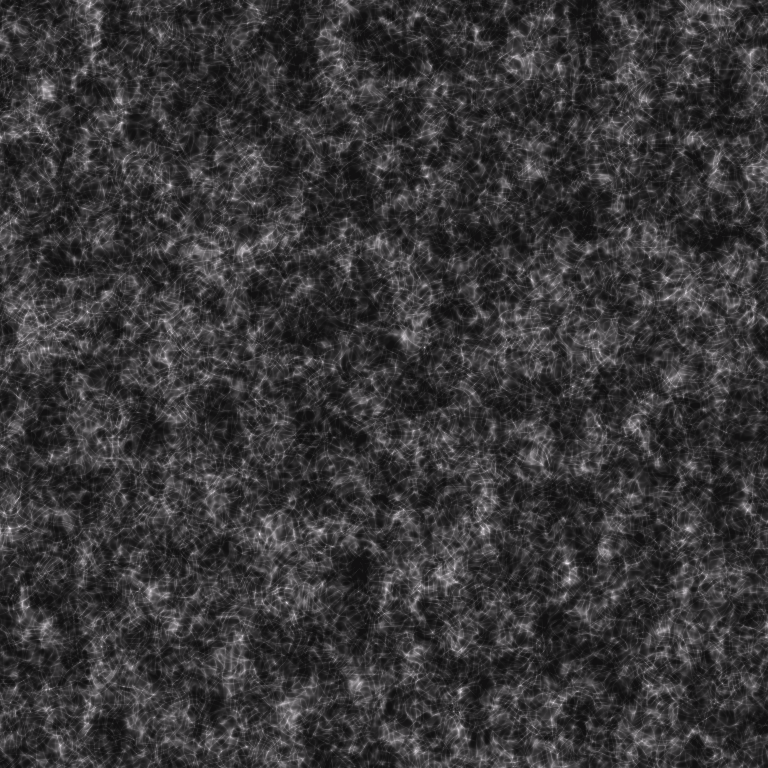
Give the GLSL for this texture, as a WebGL 1 fragment shader.

```glsl
precision highp float;
// Dark grey felted wool: a crumpled relief of soft ridges covered in fine tangled fibres.

uniform vec2 u_resolution;

float hash(vec2 p) {
  return fract(sin(dot(p, vec2(127.1, 311.7))) * 43758.5453);
}

float noise(vec2 p) {
  vec2 cell = floor(p);
  vec2 f = fract(p);
  f = f * f * (3.0 - 2.0 * f);
  float low = mix(hash(cell), hash(cell + vec2(1.0, 0.0)), f.x);
  float high = mix(hash(cell + vec2(0.0, 1.0)), hash(cell + 1.0), f.x);
  return mix(low, high, f.y);
}

// Signed pair of noises, used to bend coordinates
vec2 bend(vec2 p) {
  return vec2(noise(p), noise(p + 47.3)) - 0.5;
}

// Bright line where the noise crosses its middle value
float ridge(vec2 p) {
  return 1.0 - abs(2.0 * noise(p) - 1.0);
}

// Ridges and pits of the felted surface, centred on zero
float woolRelief(vec2 p) {
  vec2 q = p + 0.03 * bend(p * 15.0) + 0.012 * bend(p * 48.0);
  float crest = pow(ridge(q * vec2(21.0, 14.0)), 3.0) - 0.4;
  float lumps = noise(q * vec2(34.0, 23.0) + 9.0) - 0.5;
  float tufts = noise(q * 68.0 + 31.0) - 0.5;
  float patches = noise(p * 4.0 + 5.0) - 0.5;
  return 1.35 * crest + 2.0 * lumps + 1.1 * tufts + 0.2 * patches;
}

// Layers of short curved hairs, each laid in its own direction
float woolFibres(vec2 p) {
  float sum = 0.0;
  for (int i = 0; i < 7; i++) {
    float layer = float(i);
    float angle = layer * 0.449 + 0.2;
    float c = cos(angle);
    float s = sin(angle);
    vec2 q = p + 0.014 * bend(p * 46.0 + layer * 13.7);
    q = mat2(c, -s, s, c) * q;
    sum += pow(ridge(q * vec2(150.0 + 6.0 * layer, 48.0) + layer * 19.1), 3.0);
  }
  return sum - 2.83;
}

void main() {
  vec2 p = gl_FragCoord.xy / u_resolution.y;

  // Exponential tone with a soft shoulder: many dark greys, few bright hairs
  float z = woolRelief(p) + 1.05 * woolFibres(p);
  z = z / (1.0 + 0.1 * max(z, 0.0));
  float tone = 0.228 * exp(0.48 * max(z, -2.6));

  gl_FragColor = vec4(tone * vec3(1.01, 0.985, 1.01), 1.0);
}
```
